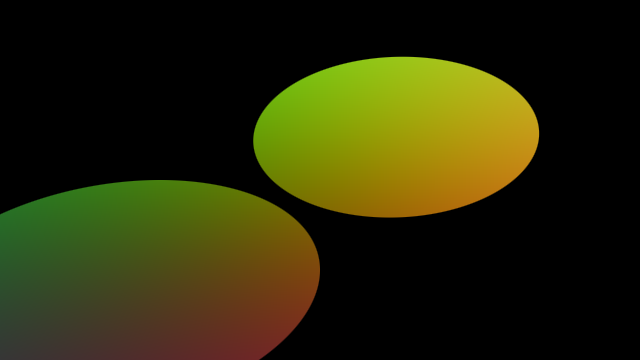
Write a Shadertoy shader that draws this background.

```glsl
// Antialiased coverage of a sphere seen from the origin along dir
float sphereMask(vec3 dir, vec3 center, float radius) {
    float along = dot(dir, center);
    float disc = along * along - dot(center, center) + radius * radius;
    return clamp(disc / fwidth(disc) + 0.5, 0.0, 1.0);
}

void mainImage(out vec4 fragColor, in vec2 fragCoord) {
    // Camera ray; the view is stretched to fill the canvas
    vec2 uv = 2.0 * fragCoord / iResolution.xy - 1.0;
    vec3 rayDir = normalize(vec3(uv, -1.0));

    // Upper right and lower left spheres
    float upper = sphereMask(rayDir, vec3(0.2, 0.2, -1.0), 0.4);
    float lower = sphereMask(rayDir, vec3(-0.5, -0.5, -1.0), 0.5);

    // Ray direction as colour, over black
    vec3 rayColor = 0.5 + 0.5 * rayDir;
    fragColor = vec4(rayColor * max(upper, lower), 1.0);
}
```
